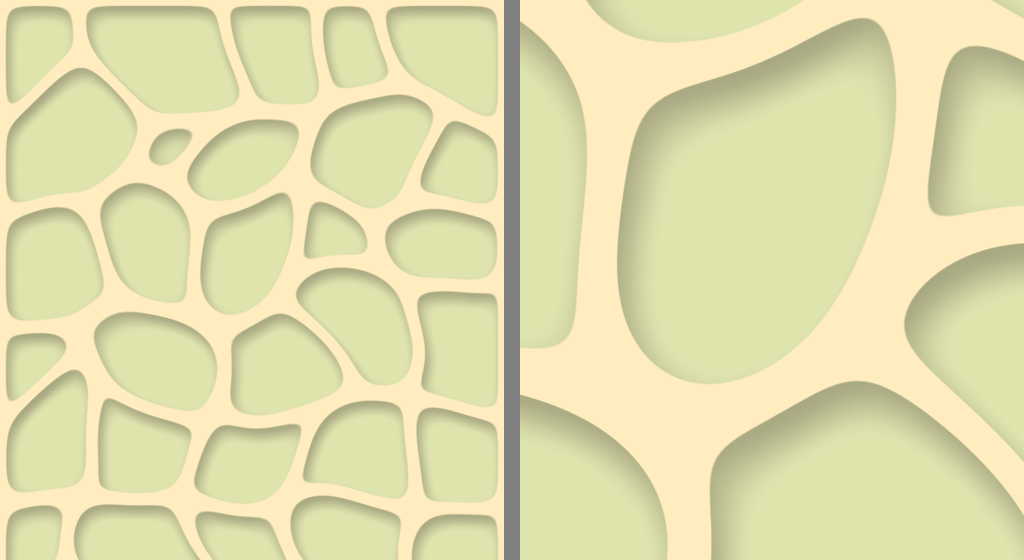
Left: the whole. Right: its middle third, enlarged.
Reproduce this pattern procedurally as a Shadertoy shader.

```glsl
// Rounded paving stones set in pale mortar, each with a soft inner shadow.
// Stones are cells of a weighted Voronoi diagram; a smooth minimum over
// their border distances rounds the corners, a gentle warp bends the sides.

const float COLUMNS = 5.0;

vec3 hash3(vec2 p) {
    vec3 q = fract(p.xyx * vec3(0.1031, 0.1030, 0.0973) + 0.37);
    q += dot(q, q.yxz + 33.33);
    return fract((q.xxy + q.yzz) * q.zyx);
}

// Bends straight cell sides into slight curves.
vec2 warp(vec2 p) {
    return p + 0.11 * sin(2.3 * p.yx + vec2(0.7, 2.9))
             + 0.035 * sin(5.1 * p.yx + vec2(4.0, 1.3));
}

// Stone seed: xy is its centre, z its weight. Seeds off the canvas are disabled.
vec3 seed(vec2 id) {
    vec3 h = hash3(id);
    bool outside = id.x < 0.0 || id.x >= COLUMNS || id.y >= 0.0;
    return vec3(id + 0.18 + 0.64 * h.xy, outside ? -100.0 : 0.34 * h.z);
}

float power(vec2 p, vec3 s) {
    return dot(p - s.xy, p - s.xy) - s.z;
}

// Grid id of the stone that owns a point.
vec2 owner(vec2 p) {
    p = warp(p);
    vec2 best = vec2(0.0);
    float lowest = 1e5;
    for (int y = -2; y <= 2; y++)
    for (int x = -2; x <= 2; x++) {
        vec2 id = floor(p) + vec2(x, y);
        float value = power(p, seed(id));
        if (value < lowest) { lowest = value; best = id; }
    }
    return best;
}

// Rounded distance from a point to the cell border of one given stone.
float borderDistance(vec2 p, vec2 id) {
    float roundness = mix(0.05, 0.10, hash3(id + 17.0).x);

    // Straight margins on the left, right and top of the canvas
    float sum = exp(-p.x / roundness) + exp((p.x - COLUMNS) / roundness)
              + exp(p.y / roundness);

    p = warp(p);
    vec3 own = seed(id);
    for (int y = -2; y <= 2; y++)
    for (int x = -2; x <= 2; x++) {
        if (x == 0 && y == 0) continue;
        vec3 other = seed(id + vec2(x, y));
        float d = (power(p, other) - power(p, own))
                / (2.0 * length(other.xy - own.xy));
        sum += exp(-d / roundness);
    }
    return -roundness * log(sum);
}

void mainImage(out vec4 fragColor, in vec2 fragCoord) {
    // Cell units, measured from the upper left corner
    float pixel = COLUMNS / iResolution.x;
    vec2 p = (fragCoord - vec2(0.0, iResolution.y)) * pixel;

    vec2 id = owner(p);
    float stone = smoothstep(-pixel, pixel, borderDistance(p, id) - 0.058);

    // Inner shadow: the same outline, shifted and blurred
    float shifted = borderDistance(p + vec2(-0.035, 0.075), id);
    float shade = 1.0 - smoothstep(-0.02, 0.16, shifted);

    vec3 mortarColor = vec3(1.00, 0.93, 0.75);
    vec3 stoneColor = vec3(0.875, 0.893, 0.68);
    vec3 shadowColor = vec3(0.66, 0.66, 0.51);
    vec3 color = mix(mortarColor, mix(stoneColor, shadowColor, shade), stone);
    fragColor = vec4(color, 1.0);
}
```
